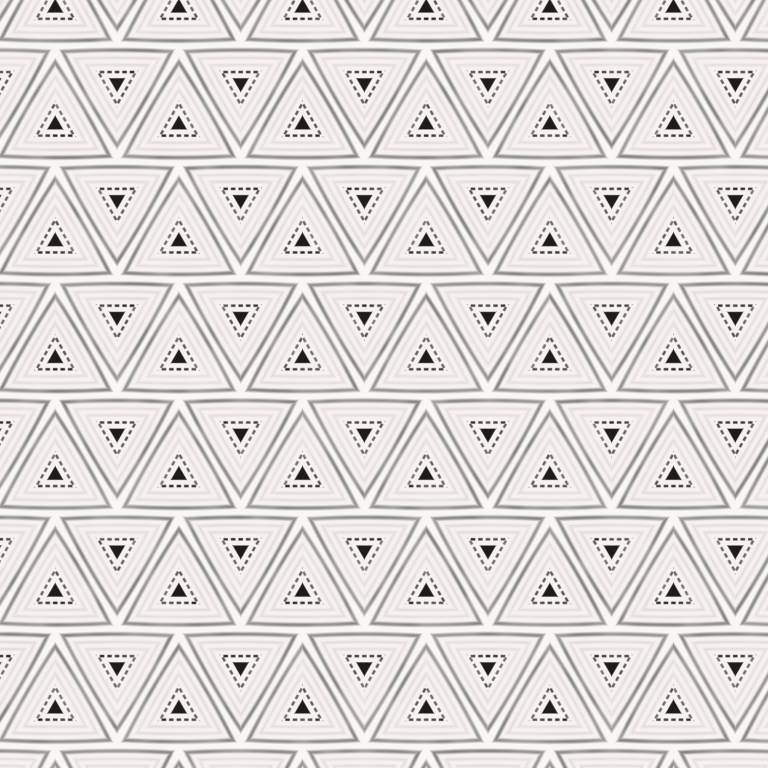
A Shadertoy shader for this pattern:

```glsl
// Rows of upright and inverted triangles, each holding faint inner rings,
// a dashed triangle and a solid core. Every shape is a level of one bowed
// triangle distance, repeated on a grid with slightly uneven ink.

// Layout, in canvas heights
const vec2  PERIOD     = vec2(0.1610, 0.1521);
const vec2  ROW_CENTRE = vec2(0.0719, 0.5606);
const float HALF_SHIFT = 0.0273;   // centroid offset from the row's mid line

// Inradii of the nested triangles
const float OUTLINE_R = 0.0427;
const float RING_A_R  = 0.0325;
const float RING_B_R  = 0.0235;
const float DASH_R    = 0.0141;
const float CORE_R    = 0.0060;

// Half widths and softness
const float OUTLINE_W = 0.0023;
const float RING_W    = 0.0017;
const float DASH_W    = 0.0016;
const float SOFT      = 0.0022;
const float CRISP     = 0.0012;
const float BOW       = 0.40;      // outward curve of the edges
const float DASHES    = 5.0;       // dashes per side
const float DASH_FILL = 0.60;
const float UNEVEN    = 0.28;      // ink variation

const vec3 PAPER   = vec3(0.975, 0.968, 0.962);
const vec3 FILL    = vec3(0.968, 0.950, 0.948);
const vec3 RING    = vec3(0.890, 0.860, 0.855);
const vec3 OUTLINE = vec3(0.510, 0.510, 0.505);
const vec3 INK     = vec3(0.120, 0.105, 0.105);

const float SQRT3 = 1.7320508;

float hash(vec2 p) {
    return fract(sin(dot(p, vec2(127.1, 311.7))) * 43758.5453);
}

// Smooth one-dimensional noise along an edge
float edgeNoise(float t, float seed) {
    float i = floor(t);
    float f = fract(t);
    return mix(hash(vec2(i, seed)), hash(vec2(i + 1.0, seed)), f * f * (3.0 - 2.0 * f));
}

// Coverage of the region where d < 0
float inside(float d, float soft) {
    soft = max(soft, 0.7 / iResolution.y);
    return 1.0 - smoothstep(-soft, soft, d);
}

float stroke(float d, float halfWidth, float soft) {
    return inside(abs(d) - halfWidth, soft);
}

// x: distance from the centroid across the nearest edge,
// y: position along that edge, z: edge index (0 is the base)
vec3 triangleEdge(vec2 p) {
    vec2 q = vec2(abs(p.x), p.y);
    float side = dot(q, vec2(0.5 * SQRT3, 0.5));
    if (-p.y > side) return vec3(-p.y, p.x, 0.0);
    return vec3(side, dot(q, vec2(-0.5, 0.5 * SQRT3)), p.x < 0.0 ? 1.0 : 2.0);
}

vec3 drawTriangle(vec3 col, vec2 p, vec2 id) {
    vec3 edge = triangleEdge(p);
    float level = edge.x + BOW * edge.y * edge.y;
    float seed = hash(id) * 50.0 + edge.z * 7.0;
    float ink = 1.0 - UNEVEN * edgeNoise(edge.y * 45.0, seed);

    // Tinted body, pale rings and soft outline
    col = mix(col, FILL, inside(level - OUTLINE_R, SOFT));
    float rings = max(stroke(level - RING_A_R, RING_W, SOFT),
                      stroke(level - RING_B_R, RING_W, SOFT));
    col = mix(col, RING, rings * ink);
    col = mix(col, OUTLINE, stroke(level - OUTLINE_R, OUTLINE_W, SOFT) * ink);

    // Dashed triangle, lighter on its slanted sides
    float pitch = 2.0 * SQRT3 * DASH_R / DASHES;
    float along = abs(fract(edge.y / pitch + 0.5) - 0.5) * pitch;
    float dash = stroke(edge.x - DASH_R, DASH_W, CRISP)
               * inside(along - 0.5 * DASH_FILL * pitch, CRISP);
    col = mix(col, INK, dash * ink * (edge.z < 0.5 ? 0.95 : 0.75));

    // Solid core
    return mix(col, INK, inside(edge.x - CORE_R, CRISP));
}

void mainImage(out vec4 fragColor, in vec2 fragCoord) {
    vec2 p = fragCoord / iResolution.y - ROW_CENTRE;
    float row = floor(p.y / PERIOD.y + 0.5);
    p.y -= row * PERIOD.y;

    // Each row alternates upright and inverted triangles
    vec3 col = PAPER;
    for (int k = 0; k < 2; k++) {
        float flip = 1.0 - 2.0 * float(k);
        float x = p.x - 0.5 * PERIOD.x * float(k);
        float column = floor(x / PERIOD.x + 0.5);
        vec2 local = vec2(x - column * PERIOD.x, flip * p.y + HALF_SHIFT);
        col = drawTriangle(col, local, vec2(2.0 * column + float(k), row));
    }
    fragColor = vec4(col, 1.0);
}
```
